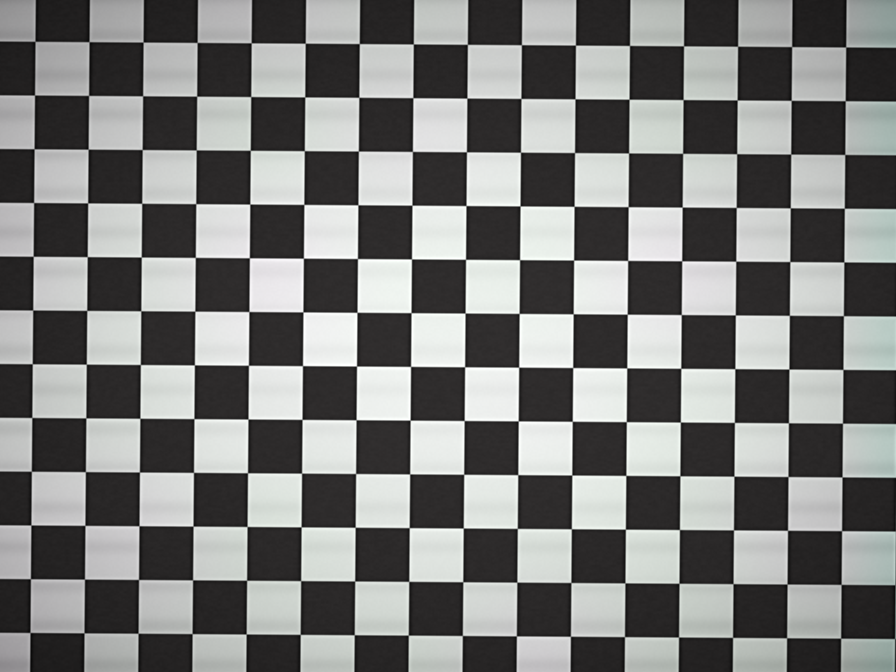
Reproduce this pattern procedurally as a Shadertoy shader.

```glsl
// Photographed black and white checkerboard with vignette, scan bands and sharpened edges.

const vec2 CELL = vec2(0.08043, 0.07998);   // square size, in canvas heights
const vec2 FIRST_LINE = vec2(0.0491, 0.0665);
const vec2 SKEW = vec2(-0.0085, 0.0070);    // slight tilt of the two line families
const vec3 WHITE_TINT = vec3(0.990, 1.000, 0.992);
const vec3 BLACK_TINT = vec3(1.030, 0.980, 0.980);
const float BAND_PERIOD = 0.0585;

float hash(vec2 p) {
    return fract(sin(dot(p, vec2(12.9898, 78.233))) * 43758.5453);
}

float valueNoise(vec2 p) {
    vec2 i = floor(p);
    vec2 f = fract(p);
    f = f * f * (3.0 - 2.0 * f);
    float low = mix(hash(i), hash(i + vec2(1.0, 0.0)), f.x);
    float high = mix(hash(i + vec2(0.0, 1.0)), hash(i + vec2(1.0, 1.0)), f.x);
    return mix(low, high, f.y);
}

// Grid coordinates with whole numbers on the lines
vec2 gridCoords(vec2 p) {
    vec2 offset = SKEW * (p.yx - vec2(0.5, 0.667));
    return (p - FIRST_LINE - offset) / CELL;
}

// Distance to the nearest line on each axis, in canvas heights
vec2 lineDistance(vec2 grid) {
    return (0.5 - abs(fract(grid) - 0.5)) * CELL;
}

// 1 on white squares, 0 on black ones, with soft borders
float checkerMask(vec2 grid, float blur) {
    vec2 nearest = floor(grid + 0.5);
    vec2 side = 1.0 - 2.0 * mod(nearest, 2.0);
    vec2 signedDist = (grid - nearest) * CELL;
    vec2 wave = side * (smoothstep(-blur, blur, signedDist) * 2.0 - 1.0);
    return 0.5 + 0.5 * wave.x * wave.y;
}

// Narrow bump around an edge
float edgeGlow(float dist, float width) {
    return exp(-dist * dist / (width * width));
}

// Soft dark bands that repeat down the canvas
float scanBand(float y) {
    float wave = 0.5 + 0.5 * cos(6.28318 * (y - 0.346) / BAND_PERIOD);
    return wave * wave * wave;
}

vec3 whiteSquare(vec2 p, vec2 uv, vec2 edge, vec2 cell, float falloff) {
    float level = 0.955 - 0.185 * falloff;
    level -= scanBand(p.y) * (0.025 + 0.025 * min(falloff, 1.0));
    level += 0.025 * (hash(cell) - 0.5);
    level += 0.09 * max(edgeGlow(edge.x, 0.0035), edgeGlow(edge.y, 0.0040));
    // Faint pink and cyan tints
    float tint = valueNoise(p * 5.0 + 3.0) - 0.5;
    vec3 color = level * WHITE_TINT + tint * vec3(0.022, -0.018, 0.022);
    return color + smoothstep(0.93, 1.0, uv.x) * vec3(-0.045, 0.02, 0.0);
}

vec3 blackSquare(vec2 p, vec2 edge, vec2 cell, float falloff) {
    float level = 0.182 - 0.037 * falloff;
    level += 0.010 * (hash(cell + 17.0) - 0.5);
    level += 0.014 * (valueNoise(p * vec2(150.0, 260.0)) - 0.5);
    level -= 0.09 * edgeGlow(edge.x, 0.0040);
    level -= 0.05 * edgeGlow(edge.y, 0.0035);
    return max(level, 0.03) * BLACK_TINT;
}

void mainImage(out vec4 fragColor, in vec2 fragCoord) {
    vec2 uv = fragCoord / iResolution.xy;
    vec2 p = vec2(fragCoord.x, iResolution.y - fragCoord.y) / iResolution.y;
    float blur = max(0.0018, 0.75 / iResolution.y);

    vec2 grid = gridCoords(p);
    vec2 cell = floor(grid);
    vec2 edge = lineDistance(grid);

    // Light fades from just below the centre
    vec2 fromCentre = (uv - vec2(0.51, 0.48)) * 2.0;
    float falloff = dot(fromCentre, fromCentre);

    vec3 white = whiteSquare(p, uv, edge, cell, falloff);
    vec3 black = blackSquare(p, edge, cell, falloff);
    vec3 color = mix(black, white, checkerMask(grid, blur));

    // Fine sensor grain
    color += 0.010 * (valueNoise(p * 380.0) - 0.5);
    fragColor = vec4(clamp(color, 0.0, 1.0), 1.0);
}
```
